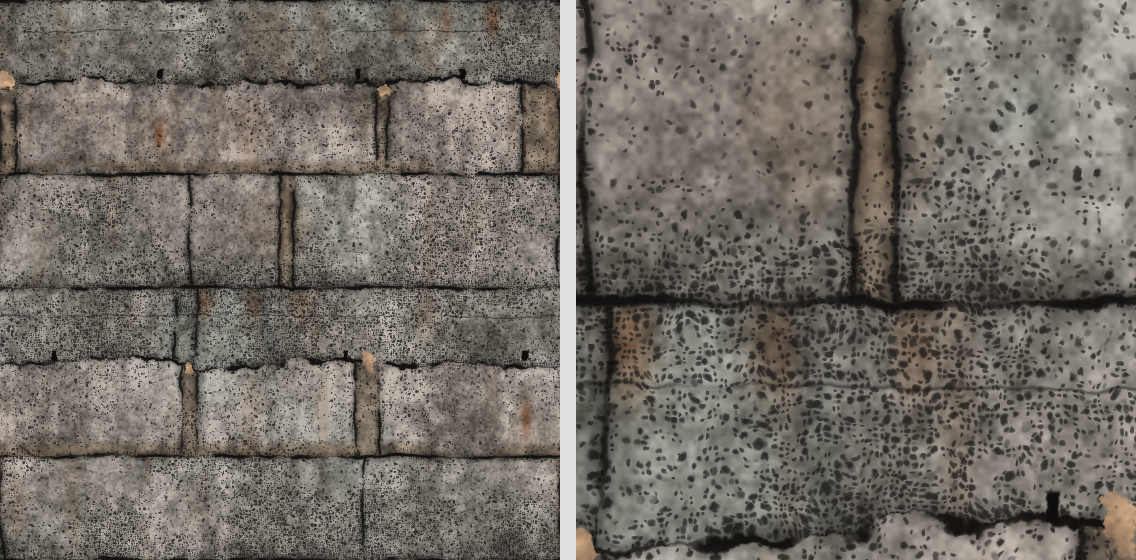
Left, the full canvas; right, a detail of the centre.
A three.js fragment shader for this texture:

```glsl
// Weathered concrete block wall: two stacked lifts of large blocks, pale blocks and a
// ragged band. Warped coordinates bend the joints; periodic noise makes the stains,
// cellular noise makes the pits, and rust, stones and holes sit on top.
varying vec2 vUv;

const vec3 DAMP = vec3(.245, .235, .21);
const vec3 LIME = vec3(.69, .67, .635);
const vec3 SOOT = vec3(.11, .10, .095);
const vec3 MORTAR = vec3(.45, .385, .315);
const vec3 RUST = vec3(.38, .20, .09);
const vec3 STONE = vec3(.72, .58, .45);
const vec2 LIFT_SHIFT = vec2(-.655, .503); // lower lift onto upper lift
const float LIFT_SPLIT = .486;
const vec3 HOLES_UPPER = vec3(.29, .64, .825);
const vec3 HOLES_LOWER = vec3(.095, .617, .937);
const float JOINT_WIDTH = .0026;
const float SOFT = .0015;

// Kind: 0 large block, 1 pale block, 2 band
struct Course { float lo; float hi; vec3 joints; vec3 halfWidths; float kind; };

Course courseAt(float y) {
  if (y < .186) return Course(.0, .186, vec3(.648, .004, .004), vec3(.0), 0.);
  if (y < .353) return Course(.186, .353, vec3(.34, .657, .657), vec3(.014, .021, .021), 1.);
  if (y < .486) return Course(.353, .486, vec3(.348, .312, .348), vec3(.0), 2.);
  if (y < .69) return Course(.486, .69, vec3(.34, .512, .998), vec3(.0, .012, .0), 0.);
  if (y < .854) return Course(.69, .854, vec3(.014, .682, .966), vec3(.014, .01, .033), 1.);
  return Course(.854, 1., vec3(.0), vec3(-1.), 2.);
}

float hash(vec2 c) {
  vec3 q = fract(c.xyx * .1031);
  q += dot(q, q.yzx + 33.33);
  return fract((q.x + q.y) * q.z);
}

// Value noise that wraps over the unit square
float noise(vec2 uv, vec2 freq) {
  vec2 p = uv * freq, i = floor(p), f = fract(p);
  f = f * f * (3. - 2. * f);
  vec2 a = mod(i, freq), b = mod(i + 1., freq);
  return mix(mix(hash(a), hash(vec2(b.x, a.y)), f.x),
             mix(hash(vec2(a.x, b.y)), hash(b), f.x), f.y);
}

float fbm(vec2 uv, vec2 freq) {
  float sum = 0., amp = .5;
  for (int k = 0; k < 5; k++) {
    sum += amp * noise(uv, freq);
    freq *= 2.;
    amp *= .55;
  }
  return sum / 1.055;
}

vec2 warp(vec2 uv, float freq) {
  return vec2(fbm(uv, vec2(freq)), fbm(uv + .37, vec2(freq))) - .5;
}

// Cellular pits: a small hole in a random share of the cells
float pits(vec2 uv, float freq, float share) {
  vec2 p = uv * freq, id = mod(floor(p), freq);
  vec2 centre = .3 + .4 * vec2(hash(id + 17.), hash(id + 91.));
  float radius = .2 + .25 * hash(id + 53.);
  float hole = 1. - smoothstep(radius * .5, radius + .15, length(fract(p) - centre));
  return hole * smoothstep(-.1, .1, share - hash(id + 7.));
}

vec3 wrapped(vec3 d) { return d - floor(d + .5); }
float blob(vec2 d, vec2 size) { d.x -= floor(d.x + .5); d /= size; return exp(-dot(d, d)); }
float inside(float d) { return 1. - smoothstep(-SOFT, SOFT, d); }

void main() {
  // Ragged edges, strongest under the bands
  float underBand = smoothstep(.06, .0, min(abs(vUv.y - .353), abs(vUv.y - .854)));
  vec2 chips = warp(vUv + .13, 50.);
  vec2 p = fract(vUv + warp(vUv, 11.) * vec2(.016, .012 + .034 * underBand) + chips * (.008 + .01 * underBand));
  Course c = courseAt(p.y);
  float band = step(1.5, c.kind), pale = step(.5, c.kind) - band;
  vec2 lift = p.y < LIFT_SPLIT ? vUv + LIFT_SHIFT : vUv;
  float above = p.y - c.lo, level = min(above, c.hi - p.y);
  vec3 side = abs(wrapped(p.x - c.joints)) - c.halfWidths;
  float upright = min(abs(side.x), min(abs(side.y), abs(side.z)));
  float seam = min(upright, level);

  // Cloudy concrete with vertical run-off
  float fine = fbm(vUv + .21, vec2(56.));
  vec2 shifted = vUv + vec2(c.lo * 3.7, .0);
  float streak = .5 * noise(shifted, vec2(30., 4.)) + .5 * fbm(shifted, vec2(64., 8.));
  float tone = .54 + .08 * pale + .65 * (fbm(vUv, vec2(6.)) - .5) + .85 * (fine - .5);
  tone += (.3 + .4 * pale) * (streak - .5) + .34 * (noise(vUv, vec2(256.)) - .5);
  tone += .22 * smoothstep(.55, .7, fbm(vUv + .45, vec2(20., 10.)));
  tone -= .16 * smoothstep(.04, .0, above) + .24 * band * blob(lift - vec2(.22, .9), vec2(.09, .04));
  vec3 color = mix(DAMP, LIME, clamp(tone, -.1, 1.1));
  float hue = noise(vUv + .6, vec2(5.)) + .2 * (pale - band);
  color *= 1. + (hue - .5) * vec3(.05, -.02, -.02);

  // Mortar in wide joints and under the pale blocks
  float patchy = pale * smoothstep(.03, .012, above) * smoothstep(.5, .6, noise(vUv, vec2(7., 9.)));
  vec3 fill = (1. - smoothstep(-SOFT, SOFT, side)) * step(.005, c.halfWidths);
  float mortar = max(max(fill.x, fill.y), max(fill.z, patchy));
  color = mix(color, MORTAR * (.3 + 1.3 * fine), .65 * mortar);

  // Rust runs
  float rust = blob(lift - vec2(.285, .758), vec2(.01, .034));
  for (int k = 0; k < 3; k++)
    rust += .5 * band * blob(lift - vec2(.71 + .085 * float(k), .965), vec2(.014, .035));
  rust += .14 * smoothstep(.7, .9, noise(shifted + .4, vec2(30., 6.)));
  color = mix(color, RUST * (.5 + fine), clamp(rust * (.1 + 1.4 * streak), .0, .8));

  // Fine pits in patches, low on each course and along seams
  float share = .1 + .7 * smoothstep(.42, .72, fbm(vUv + .8, vec2(7.))) * (1. - .6 * pale);
  share += .1 * band + (.3 - .2 * pale) * smoothstep(.05, .0, above);
  share += .22 * smoothstep(.15, .02, vUv.y) + .3 * smoothstep(.014, .0, seam);
  vec2 pitUv = vUv + chips * .012;
  float pit = max(pits(pitUv, 150., share * .4), .85 * pits(pitUv + .5, 250., share * .7));
  color = mix(color, SOOT, .8 * pit);

  // Thin broken joints and cracks
  float wear = smoothstep(.2, .65, noise(vUv + .3, vec2(36.)));
  float width = JOINT_WIDTH * (.1 + wear * (.5 + fine));
  float gap = (1. - smoothstep(width * .5, width + SOFT, level)) * (.4 + .55 * wear);
  gap = max(gap, (1. - smoothstep(width * .3, width * .7 + SOFT, upright)) * (.2 + .6 * wear));
  float split = abs(above - .62 * (c.hi - c.lo)) + .02 * (1. - band);
  float crack = inside(split - .0008) * smoothstep(.4, .6, noise(vUv, vec2(12., 3.)));
  color = mix(color, SOOT, max(gap, .65 * crack));
  color *= 1. - .28 * smoothstep(.012, .0, seam) * (.4 + wear);

  // Loose stones, then square weep holes
  for (int k = 0; k < 2; k++) {
    vec3 d = wrapped(vec3(lift - vec2(.005 + .68 * float(k), .858 - .018 * float(k)), .0));
    float r = length(d) + .09 * chips.x * .5 - .015 + .006 * float(k);
    color = mix(color, STONE * (.5 + fine), .9 * inside(r));
  }
  vec3 dx = abs(wrapped(p.x - (p.y < LIFT_SPLIT ? HOLES_LOWER : HOLES_UPPER)));
  float hole = max(min(dx.x, min(dx.y, dx.z)) - .005, abs(lift.y - .868) - .009);
  color = mix(color, SOOT * .5, inside(hole));

  gl_FragColor = vec4(color, 1.);
}
```
